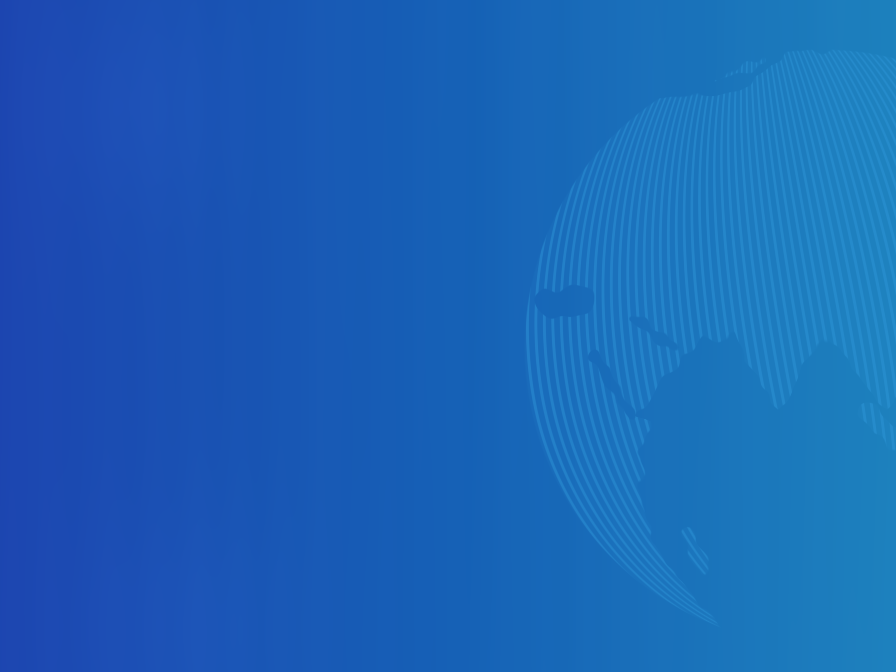
Write a Shadertoy shader that draws this background.

```glsl
const vec3 LEFT_BLUE  = vec3(0.110, 0.272, 0.690);
const vec3 MID_BLUE   = vec3(0.085, 0.378, 0.713);
const vec3 RIGHT_BLUE = vec3(0.115, 0.508, 0.745);
const vec3 LINE_BLUE  = vec3(0.180, 0.590, 0.850);

const vec2  GLOBE_CENTER = vec2(1.224, 0.483);
const float GLOBE_RADIUS = 0.443;
const float GLOBE_TILT   = 0.17;
const float LINE_COUNT   = 34.0;   // meridians per globe radius
const float LINE_WIDTH   = 0.17;   // half width, as a share of the spacing
const float LINE_ALPHA   = 0.42;
const float LAND_ALPHA   = 0.09;
const float COAST_ROUGHNESS = 0.012;
const float BAND_STRENGTH   = 0.008;

vec2 hashGradient(vec2 cell) {
    float a = fract(sin(dot(cell, vec2(127.1, 311.7))) * 43758.5) * 6.2832;
    return vec2(cos(a), sin(a));
}

float gradientNoise(vec2 p) {
    vec2 i = floor(p), f = fract(p);
    vec2 w = f * f * f * (f * (f * 6.0 - 15.0) + 10.0);
    vec2 e = vec2(0.0, 1.0);
    float low  = mix(dot(hashGradient(i), f),
                     dot(hashGradient(i + e.yx), f - e.yx), w.x);
    float high = mix(dot(hashGradient(i + e.xy), f - e.xy),
                     dot(hashGradient(i + e.yy), f - e.yy), w.x);
    return mix(low, high, w.y);
}

float capsule(vec2 p, vec2 a, vec2 b, float radius) {
    vec2 pa = p - a, ba = b - a;
    return length(pa - ba * clamp(dot(pa, ba) / dot(ba, ba), 0.0, 1.0)) - radius;
}

float tent(float x, float center, float halfWidth) {
    return max(0.0, 1.0 - abs(x - center) / halfWidth);
}

// Signed distance to the land, negative inside
float landDistance(vec2 p) {
    // Southern coast with two peninsulas
    float coast = 0.497 - 0.11 * tent(p.x, 1.158, 0.065)
                        - 0.11 * tent(p.x, 1.320, 0.085);
    float east = (coast - p.y) * 0.6;

    // Western land, tapering towards the south
    float south = p.y - 0.29;
    float gulfEdge = 0.94 + 0.88 * (p.y - 0.378);
    float hornEdge = 0.953 + 2.4 * south * south;
    float west = (p.x - mix(hornEdge, gulfEdge, smoothstep(0.372, 0.382, p.y))) * 0.8;
    float land = min(east, west);

    // Northern shore
    float north = p.y - mix(0.858, 0.925, smoothstep(1.08, 1.19, p.x));
    land = max(land, north);

    // Inland seas
    land = max(land, -capsule(p, vec2(0.815, 0.548), vec2(0.858, 0.553), 0.021));
    land = max(land, -capsule(p, vec2(0.885, 0.470), vec2(0.940, 0.380), 0.007));
    land = max(land, -capsule(p, vec2(0.940, 0.525), vec2(1.000, 0.487), 0.007));

    // Islands
    land = min(land, capsule(p, vec2(1.022, 0.210), vec2(1.047, 0.152), 0.008));
    land = min(land, capsule(p, vec2(1.290, 0.390), vec2(1.350, 0.330), 0.014));
    land = min(land, capsule(p, vec2(1.065, 0.880), vec2(1.135, 0.908), 0.005));

    return land + COAST_ROUGHNESS * gradientNoise(p * 38.0);
}

// Evenly spaced meridians that bend towards the tilted poles
float meridianLines(vec2 p) {
    vec2 q = (p - GLOBE_CENTER) / GLOBE_RADIUS;
    float c = cos(GLOBE_TILT), s = sin(GLOBE_TILT);
    q = vec2(c * q.x + s * q.y, c * q.y - s * q.x);
    float bend = q.y * (q.y > 0.0 ? 0.85 : 0.97);
    float u = LINE_COUNT * q.x / sqrt(max(1.0 - bend * bend, 0.02));
    float blur = max(fwidth(u), 0.001);
    float d = abs(fract(u) - 0.5);
    float line = 1.0 - smoothstep(LINE_WIDTH - blur * 0.6, LINE_WIDTH + blur * 0.6, d);
    return mix(line, 2.0 * LINE_WIDTH, smoothstep(0.4, 0.9, blur));
}

vec3 backdrop(vec2 p, float across) {
    vec3 color = across < 0.5 ? mix(LEFT_BLUE, MID_BLUE, across * 2.0)
                              : mix(MID_BLUE, RIGHT_BLUE, across * 2.0 - 1.0);
    // Faint vertical bands
    color += BAND_STRENGTH * gradientNoise(vec2(p.x * 22.0, p.y * 0.6));
    // Soft lights near the left corners
    float glow = exp(-dot(p - vec2(0.20, 0.84), p - vec2(0.20, 0.84)) * 40.0)
               + exp(-dot(p - vec2(0.27, 0.06), p - vec2(0.27, 0.06)) * 30.0);
    return color + vec3(0.012, 0.012, 0.018) * glow;
}

void mainImage(out vec4 fragColor, in vec2 fragCoord) {
    vec2 p = fragCoord / iResolution.y;
    float pixel = 1.0 / iResolution.y;
    vec3 color = backdrop(p, fragCoord.x / iResolution.x);

    // Land on the globe, drawn as a light tint with lines
    float disc = length(p - GLOBE_CENTER) - GLOBE_RADIUS;
    float land = 1.0 - smoothstep(-pixel, pixel, max(disc, landDistance(p)));
    float alpha = land * (LAND_ALPHA + LINE_ALPHA * meridianLines(p));
    color = mix(color, LINE_BLUE, alpha);

    fragColor = vec4(color, 1.0);
}
```
